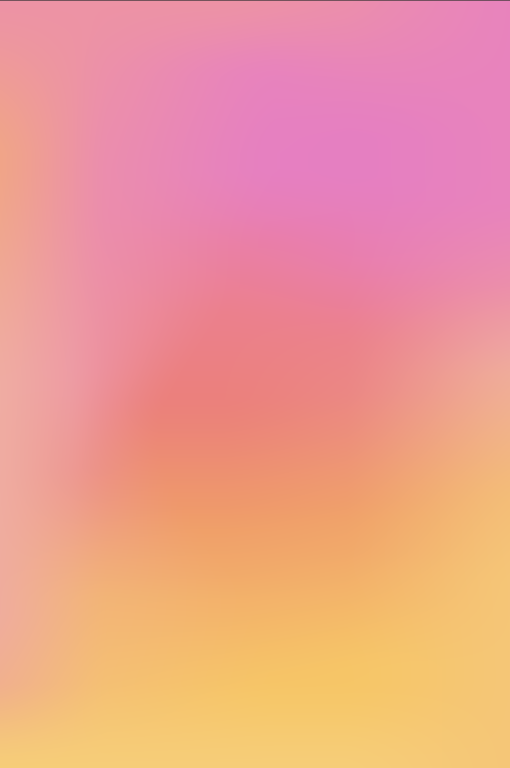
Write a Shadertoy shader that draws this background.

```glsl
// Soft mesh gradient: orchid glow above a coral heart, melting into gold below.

const vec3 ROSE    = vec3(0.928, 0.575, 0.647);
const vec3 APRICOT = vec3(0.941, 0.650, 0.525);
const vec3 BLUSH   = vec3(0.937, 0.678, 0.635);
const vec3 SALMON  = vec3(0.925, 0.575, 0.549);
const vec3 ORCHID  = vec3(0.898, 0.496, 0.759);
const vec3 PINK    = vec3(0.910, 0.514, 0.741);
const vec3 CERISE  = vec3(0.914, 0.494, 0.675);
const vec3 CORAL   = vec3(0.922, 0.502, 0.561);
const vec3 RED     = vec3(0.920, 0.504, 0.482);
const vec3 ORANGE  = vec3(0.937, 0.612, 0.412);
const vec3 AMBER   = vec3(0.949, 0.682, 0.418);
const vec3 PEACH   = vec3(0.949, 0.702, 0.475);
const vec3 GOLD    = vec3(0.965, 0.777, 0.404);
const vec3 SAND    = vec3(0.965, 0.804, 0.471);
const vec3 WHEAT   = vec3(0.961, 0.776, 0.467);
const vec3 INK     = vec3(0.30, 0.24, 0.26);

// Gentle ramp, halfway between linear and smoothstep.
float ease(float from, float to, float x) {
    float k = clamp((x - from) / (to - from), 0.0, 1.0);
    return mix(k, k * k * (3.0 - 2.0 * k), 0.5);
}

// Fades a running colour into the next one between two depths.
vec3 fade(vec3 base, vec3 next, float from, float to, float depth) {
    return mix(base, next, ease(from, to, depth));
}

// Vertical ramps; depth runs from 0 at the top to 1 at the bottom.
vec3 leftEdge(float d) {
    vec3 c = fade(ROSE, APRICOT, 0.0, 0.20, d);
    c = fade(c, BLUSH, 0.22, 0.50, d);
    c = fade(c, mix(BLUSH, APRICOT, 0.15), 0.60, 0.82, d);
    c = fade(c, mix(PEACH, BLUSH, 0.35), 0.80, 0.94, d);
    return fade(c, SAND, 0.89, 1.0, d);
}

vec3 innerLeft(float d) {
    vec3 c = fade(ROSE, mix(ROSE, PINK, 0.25), 0.04, 0.22, d);
    c = fade(c, mix(ROSE, BLUSH, 0.12), 0.28, 0.50, d);
    c = fade(c, SALMON, 0.48, 0.63, d);
    c = fade(c, PEACH, 0.61, 0.78, d);
    c = fade(c, mix(AMBER, WHEAT, 0.8), 0.75, 0.93, d);
    return fade(c, SAND, 0.89, 1.0, d);
}

vec3 centre(float d) {
    vec3 c = fade(ROSE, PINK, 0.0, 0.10, d);
    c = fade(c, mix(PINK, ORCHID, 0.7), 0.05, 0.20, d);
    c = fade(c, CERISE, 0.22, 0.32, d);
    c = fade(c, CORAL, 0.28, 0.41, d);
    c = fade(c, RED, 0.38, 0.54, d);
    c = fade(c, ORANGE, 0.52, 0.69, d);
    c = fade(c, AMBER, 0.66, 0.78, d);
    c = fade(c, GOLD, 0.75, 0.91, d);
    return fade(c, SAND, 0.89, 1.0, d);
}

vec3 innerRight(float d) {
    vec3 c = fade(mix(ROSE, PINK, 0.4), ORCHID, 0.0, 0.18, d);
    c = fade(c, CERISE, 0.23, 0.38, d);
    c = fade(c, CORAL, 0.34, 0.45, d);
    c = fade(c, mix(RED, SALMON, 0.6), 0.40, 0.54, d);
    c = fade(c, mix(ORANGE, AMBER, 0.35), 0.51, 0.68, d);
    c = fade(c, AMBER, 0.65, 0.75, d);
    c = fade(c, GOLD, 0.72, 0.87, d);
    return fade(c, SAND, 0.89, 1.0, d);
}

vec3 rightEdge(float d) {
    vec3 c = fade(PINK, ROSE, 0.26, 0.42, d);
    c = fade(c, mix(BLUSH, SALMON, 0.1), 0.37, 0.49, d);
    c = fade(c, mix(PEACH, WHEAT, 0.4), 0.45, 0.65, d);
    return fade(c, WHEAT, 0.60, 0.76, d);
}

void mainImage(out vec4 fragColor, in vec2 fragCoord) {
    vec2 uv = fragCoord / iResolution.xy;
    float depth = 1.0 - uv.y;

    // The left flank of the coral heart tightens around its lower half.
    float offset = (depth - 0.57) / 0.18;
    float flank = 0.54 - 0.23 * exp(-offset * offset);

    // Blend the ramps across the canvas.
    vec3 colour = mix(leftEdge(depth), innerLeft(depth), ease(-0.02, 0.21, uv.x));
    colour = mix(colour, centre(depth), ease(0.14, flank, uv.x));
    colour = mix(colour, innerRight(depth), ease(0.44, 0.80, uv.x));
    colour = mix(colour, rightEdge(depth), ease(0.68, 1.02, uv.x));

    // Faint hairline along the top border.
    float hairline = 1.0 - smoothstep(0.0004, 0.0020, depth);
    colour = mix(colour, INK, 0.8 * hairline);

    fragColor = vec4(colour, 1.0);
}
```
